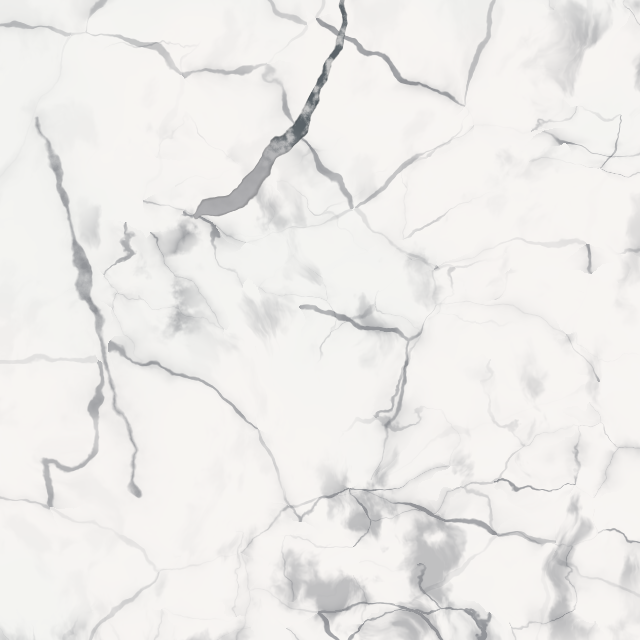
Reproduce this texture procedurally as a WebGL 1 fragment shader.

```glsl
precision highp float;
// White marble with grey veins: warped Voronoi borders form a broken network
// of hairlines, curved strokes add the bold veins, and thresholded noise adds
// faint smoky flecks over an almost even, warm white ground.

uniform vec2 u_resolution;

const vec3 WARM_WHITE = vec3(0.970, 0.960, 0.951);
const vec3 COOL_WHITE = vec3(0.955, 0.955, 0.946);
const vec3 VEIN_GREY = vec3(0.51, 0.52, 0.54);
const vec3 BOLD_GREY = vec3(0.67, 0.67, 0.68);
const vec3 BOLD_DARK = vec3(0.36, 0.39, 0.41);
const float COARSE_CELLS = 4.3;
const float FINE_CELLS = 9.0;
const float COARSE_WIDTH = 0.0024;
const float FINE_WIDTH = 0.0015;
const float HALO_REACH = 0.011;
const float HALO_INK = 0.30;
const float FLECK_INK = 0.42;
const float BEND = 0.20;   // broad wander of the network
const float JAG = 0.030;   // small ragged steps along every vein

float hash(vec2 p) {
  vec3 q = fract(vec3(p.xyx) * 0.1031);
  q += dot(q, q.yzx + 33.33);
  return fract((q.x + q.y) * q.z);
}

vec2 hash2(vec2 p) {
  return vec2(hash(p), hash(p + 57.3));
}

float noise(vec2 p) {
  vec2 i = floor(p), f = fract(p);
  f = f * f * (3.0 - 2.0 * f);
  return mix(mix(hash(i), hash(i + vec2(1.0, 0.0)), f.x),
             mix(hash(i + vec2(0.0, 1.0)), hash(i + 1.0), f.x), f.y);
}

float fbm(vec2 p) {
  float sum = 0.0, amp = 0.516;
  for (int i = 0; i < 5; i++) {
    sum += amp * noise(p);
    p = mat2(1.6, 1.2, -1.2, 1.6) * p + 11.7;
    amp *= 0.5;
  }
  return sum;
}

vec2 wander(vec2 p) {
  return vec2(fbm(p), fbm(p + 31.4)) - 0.5;
}

// Distance to the nearest Voronoi border, and a random value for that border.
vec2 crack(vec2 p) {
  vec2 cell = floor(p), f = fract(p), home = vec2(0.0), toHome = vec2(0.0);
  float nearest = 9.0;
  for (int j = -1; j <= 1; j++)
    for (int i = -1; i <= 1; i++) {
      vec2 g = vec2(float(i), float(j));
      vec2 r = g + hash2(cell + g) - f;
      float d = dot(r, r);
      if (d < nearest) { nearest = d; home = g; toHome = r; }
    }
  vec2 border = vec2(9.0, 0.0);
  for (int j = -2; j <= 2; j++)
    for (int i = -2; i <= 2; i++) {
      vec2 g = home + vec2(float(i), float(j));
      vec2 r = g + hash2(cell + g) - f, gap = r - toHome;
      if (dot(gap, gap) > 0.0001) {
        float d = dot(0.5 * (toHome + r), normalize(gap));
        if (d < border.x) border = vec2(d, hash(2.0 * cell + home + g + 0.5));
      }
    }
  return border;
}

// Ink of one vein network: broken core lines with a soft, patchy halo.
float network(vec2 p, float cells, float width, float seed, float pixel) {
  vec2 border = crack(p * cells + seed);
  float d = border.x / cells;
  float strength = smoothstep(0.15, 0.9, border.y);
  float solid = smoothstep(0.36, 0.62, fbm(p * 8.0 + seed));
  float w = width * (0.35 + 2.2 * solid * noise(p * 26.0 + seed));
  float core = 1.0 - smoothstep(w - pixel, w + pixel, d);
  float halo = HALO_INK * exp(-d / HALO_REACH) * smoothstep(0.3, 0.7, fbm(p * 22.0));
  return strength * (core * mix(0.22, 0.72, solid) + halo);
}

// Distance to a quadratic curve and the position along it, from 0 to 1.
vec2 curve(vec2 p, vec2 a, vec2 c, vec2 b) {
  vec2 best = vec2(9.0, 0.0), from = a;
  for (int i = 1; i <= 16; i++) {
    float t = float(i) / 16.0;
    vec2 to = mix(mix(a, c, t), mix(c, b, t), t), along = to - from;
    float h = clamp(dot(p - from, along) / dot(along, along), 0.0, 1.0);
    float d = length(p - from - along * h);
    if (d < best.x) best = vec2(d, t + (h - 1.0) / 16.0);
    from = to;
  }
  return best;
}

void main() {
  vec2 p = gl_FragCoord.xy / u_resolution.y;
  float pixel = 1.0 / u_resolution.y;
  vec2 jag = JAG * wander(p * 17.0);
  vec2 bent = p + BEND * wander(p * 3.0) + jag;
  vec2 stroke = p + 0.07 * wander(p * 5.0 + 4.0) + jag;
  float busy = smoothstep(0.42, 0.62, fbm(p * 2.7 + 8.3));
  float grain = fbm(p * 60.0);

  // Vein networks, slanted so that long borders run diagonally
  vec2 slant = mat2(0.88, 0.42, -0.52, 1.05) * bent;
  float ink = network(slant, COARSE_CELLS, COARSE_WIDTH, 3.7, pixel);
  ink += busy * network(slant + jag, FINE_CELLS, FINE_WIDTH, 19.2, pixel);

  // Smoky flecks
  float fleck = smoothstep(0.55, 0.76, fbm(bent * vec2(20.0, 13.0) + 2.0));
  ink += FLECK_INK * fleck * (0.12 + busy);

  // Side vein and the faint smoke trailing from the bold vein
  vec2 side = curve(stroke, vec2(0.07, 0.82), vec2(0.14, 0.53), vec2(0.24, 0.22));
  float sideWidth = 0.001 + 0.012 * smoothstep(0.38, 0.7, fbm(p * 9.0 + 5.0));
  ink += (1.0 - smoothstep(sideWidth - pixel, sideWidth + 2.0 * pixel, side.x))
       * (0.25 + 0.6 * grain) + 0.2 * exp(-side.x / 0.012) * grain;
  vec2 trail = curve(stroke, vec2(0.31, 0.65), vec2(0.25, 0.60), vec2(0.28, 0.48));
  ink += 0.6 * exp(-trail.x / 0.016) * smoothstep(0.42, 0.62, fbm(p * 24.0));

  vec3 color = mix(COOL_WHITE, WARM_WHITE, smoothstep(0.35, 0.65, fbm(p * 3.5 + 1.0)));
  color = mix(color, VEIN_GREY, min(ink, 0.85));

  // Bold vein: dark and crumbly above, smooth and wide below
  vec2 bold = curve(stroke, vec2(0.54, 0.99), vec2(0.47, 0.74), vec2(0.30, 0.65));
  float smoothPart = smoothstep(0.45, 0.68, bold.y);
  float boldWidth = mix(0.005, 0.014, smoothstep(0.15, 0.65, bold.y))
                  * (1.0 - 0.7 * smoothstep(0.85, 1.0, bold.y))
                  * (0.6 + 0.8 * noise(p * 38.0));
  vec3 crumbly = mix(BOLD_DARK, vec3(0.78), smoothstep(0.38, 0.68, grain));
  vec3 fill = mix(crumbly, BOLD_GREY + 0.06 * (grain - 0.5), smoothPart);
  fill *= 1.0 - 0.15 * smoothstep(0.6, 1.0, bold.x / boldWidth);
  color = mix(color, fill, 1.0 - smoothstep(boldWidth - pixel, boldWidth + pixel, bold.x));

  gl_FragColor = vec4(color, 1.0);
}
```
